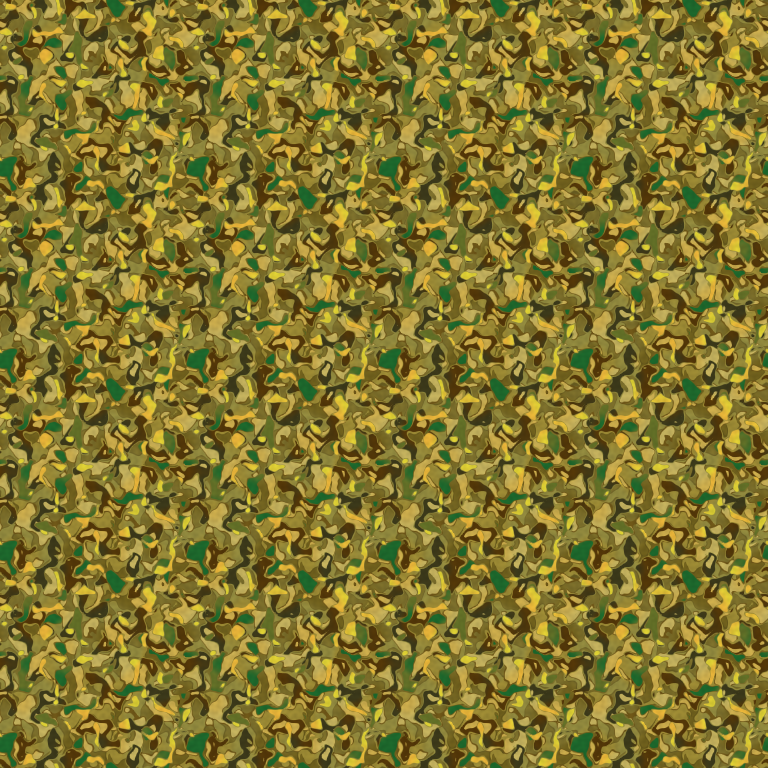
A Shadertoy shader for this pattern:

```glsl
const float TAU = 6.2831853;

float hash(vec2 cell, float seed) {
    uvec2 q = uvec2(cell) * uvec2(1597u, 3571u) + uint(seed) * 7919u;
    uint n = (q.x ^ (q.y << 9)) * 747796405u + q.y;
    n = ((n >> 15) ^ n) * 277803737u;
    n = ((n >> 13) ^ n) * 668265u;
    return float((n >> 8) & 65535u) / 65536.0;
}

float slope(vec2 cell, vec2 offset, float period, float seed) {
    float angle = TAU * hash(mod(cell, period), seed);
    return dot(vec2(cos(angle), sin(angle)), offset);
}

// Gradient noise that wraps once per unit of p
float noise(vec2 p, float period, float seed) {
    p *= period;
    vec2 i = floor(p), f = p - i;
    vec2 u = f * f * f * (f * (f * 6.0 - 15.0) + 10.0);
    vec2 e = vec2(1, 0);
    float low = mix(slope(i, f, period, seed), slope(i + e, f - e, period, seed), u.x);
    float high = mix(slope(i + e.yx, f - e.yx, period, seed),
                     slope(i + 1.0, f - 1.0, period, seed), u.x);
    return mix(low, high, u.y);
}

float above(float field, float level) {
    float w = 0.6 * fwidth(field) + 1e-4;
    return smoothstep(level - w, level + w, field);
}

// Filled blobs with a thin contour around them
vec3 patches(vec3 base, vec3 rim, vec3 fill, float field, float level) {
    base = mix(base, rim, above(field, level - 0.065));
    return mix(base, fill, above(field, level));
}

void mainImage(out vec4 fragColor, in vec2 fragCoord) {
    // Four identical tiles each way
    vec2 p = 4.0 * fragCoord / iResolution.xy;

    // Ragged, wandering outlines
    vec2 q = p + 0.030 * vec2(noise(p, 17.0, 1.0), noise(p, 17.0, 2.0))
               + 0.035 * vec2(noise(p, 7.0, 3.0), noise(p, 7.0, 4.0));
    float tint = smoothstep(-0.2, 0.2, noise(p, 6.0, 5.0));

    vec3 olive = mix(vec3(0.43, 0.37, 0.11), vec3(0.48, 0.43, 0.17), tint);
    vec3 khaki = mix(vec3(0.60, 0.53, 0.20), vec3(0.56, 0.53, 0.24), tint);
    vec3 tan_ = mix(vec3(0.78, 0.66, 0.29), vec3(0.75, 0.68, 0.36), tint);
    vec3 umber = mix(vec3(0.32, 0.21, 0.03), vec3(0.23, 0.22, 0.10), tint);
    vec3 green = mix(vec3(0.11, 0.40, 0.17), vec3(0.38, 0.43, 0.15), tint);
    vec3 yellow = mix(vec3(0.89, 0.69, 0.22), vec3(0.85, 0.80, 0.20), tint);

    // Ground and pale blobs
    vec3 color = patches(olive, olive * 0.88, khaki, noise(q, 12.0, 6.0), 0.02);
    color = patches(color, vec3(0.42, 0.33, 0.09), tan_, noise(q, 13.0, 7.0), 0.11);

    // Dark blobs, the largest with a pale core
    float dark = noise(q, 12.0, 8.0) + 0.25 * noise(q, 5.0, 9.0);
    color = patches(color, khaki, umber, dark, 0.15);
    color = mix(color, tan_, above(dark, 0.43));

    // Green streaks and yellow flecks, each denser on one side of the tile
    float drift = cos(TAU * (p.x - 0.2));
    float leaf = noise(q * vec2(1, 1), 11.0, 10.0) + 0.05 * drift;
    color = patches(color, olive, green, leaf, 0.30);
    float fleck = noise(q, 15.0, 11.0) - 0.04 * drift;
    color = patches(color, khaki, yellow, fleck, 0.34);

    // Faint cloth grain
    color *= 1.0 + 0.10 * noise(p, 40.0, 12.0);
    fragColor = vec4(color, 1.0);
}
```
